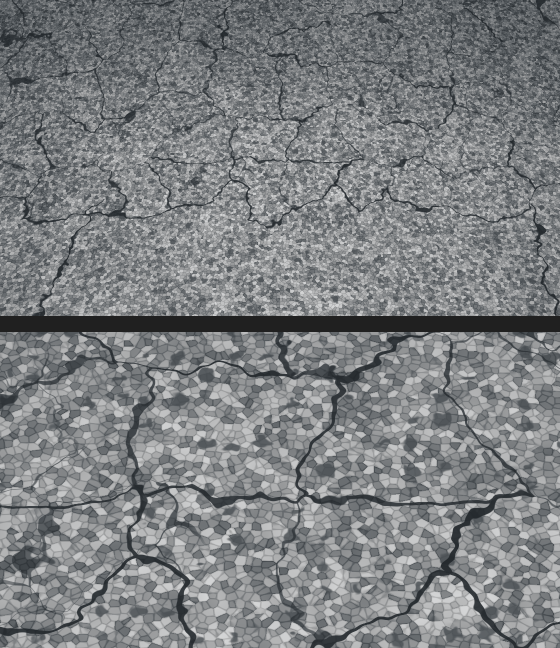
Top, the full canvas; bottom, a detail of the centre.
Give the GLSL for this texture, as a Shadertoy shader.

```glsl
// Cracked asphalt seen at a slant: Voronoi stone chips set in dark binder,
// broken into plates by a warped Voronoi crack net that stops at a ragged
// front; below it the road is whole but for two long cracks.

#define PLATE_FREQ 5.0      // plates per canvas height
#define GRAIN_FREQ 21.0     // stone chips per plate width
#define PEBBLE_FREQ 6.0     // dark pebble grid per plate width
#define CRACK_WIDTH 0.024   // half width, in plate units
#define INTACT_ROW 1.5      // plate rows below this stay whole
#define BASE_TONE 0.60
#define GRAIN_CONTRAST 0.36
#define BINDER_DEPTH 0.13
#define CRACK_TONE 0.15
#define PEBBLE_TONE 0.31

vec2 hash22(vec2 p) {
    vec3 a = fract(p.xyx * vec3(0.1031, 0.1030, 0.0973));
    a += dot(a, a.yzx + 33.33);
    return fract((a.xx + a.yz) * a.zy);
}

float noise(vec2 p) {
    vec2 i = floor(p), f = fract(p);
    f = f * f * (3.0 - 2.0 * f);
    float low = mix(hash22(i).x, hash22(i + vec2(1, 0)).x, f.x);
    float high = mix(hash22(i + vec2(0, 1)).x, hash22(i + vec2(1, 1)).x, f.x);
    return mix(low, high, f.y);
}

vec2 noise2(vec2 p) {
    return vec2(noise(p), noise(p + 51.7)) - 0.5;
}

// Canvas to road plane: rows and columns tighten toward the far top edge.
vec2 roadPlane(vec2 p, float aspect) {
    float x = (p.x - 0.5 * aspect) * (0.85 + 0.4 * p.y);
    float y = p.y * (1.0 + 0.35 * p.y);
    return PLATE_FREQ * vec2(x, y) + vec2(20.0, 0.15);
}

vec2 plateSite(vec2 id) {
    return id + 0.5 + 0.8 * (hash22(id + 3.0) - 0.5);
}

// Crack coverage along Voronoi borders; each border has its own strength.
float crackNet(vec2 q, float width, float blur, float intactRow, out vec2 plate) {
    vec2 cell = floor(q), toNear = vec2(8.0);
    plate = cell;
    for (int j = -1; j <= 1; j++)
    for (int i = -1; i <= 1; i++) {
        vec2 id = cell + vec2(i, j), r = plateSite(id) - q;
        if (dot(r, r) < dot(toNear, toNear)) { toNear = r; plate = id; }
    }
    float cover = 0.0;
    for (int j = -2; j <= 2; j++)
    for (int i = -2; i <= 2; i++) {
        vec2 id = plate + vec2(i, j);
        bool wholeA = plate.y < intactRow, wholeB = id.y < intactRow;
        if ((i == 0 && j == 0) || (wholeA && wholeB)) continue;
        vec2 r = plateSite(id) - q;
        float d = dot(0.5 * (toNear + r), normalize(r - toNear));
        float strength = wholeA != wholeB ? 0.9 : hash22(plate + id + 9.0).x;
        float w = width * mix(0.3, 1.0, strength);
        float c = 1.0 - smoothstep(w - blur, w + blur, d);
        cover = max(cover, c * mix(0.6, 1.0, strength));
    }
    return cover;
}

float segmentDistance(vec2 p, vec2 a, vec2 b) {
    vec2 ab = b - a;
    return length(p - a - ab * clamp(dot(p - a, ab) / dot(ab, ab), 0.0, 1.0));
}

// Chips with random tones, darkened in the gaps between them.
float stoneChips(vec2 q) {
    vec2 cell = floor(q), nearId = cell;
    float d1 = 8.0, d2 = 8.0;
    for (int j = -1; j <= 1; j++)
    for (int i = -1; i <= 1; i++) {
        vec2 id = cell + vec2(i, j);
        float d = length(id + hash22(id) - q);
        if (d < d1) { d2 = d1; d1 = d; nearId = id; }
        else d2 = min(d2, d);
    }
    float chip = hash22(nearId + 77.0).y - 0.5;
    float gap = 1.0 - smoothstep(0.02, 0.28, d2 - d1);
    return GRAIN_CONTRAST * chip - BINDER_DEPTH * gap;
}

float darkPebbles(vec2 q) {
    q += 0.35 * noise2(q * 4.0);
    vec2 id = floor(q), h = hash22(id + 31.0);
    float radius = mix(0.12, 0.27, h.y) * step(h.x, 0.27);
    float d = length(fract(q) - 0.35 - 0.3 * hash22(id + 63.0));
    return (1.0 - smoothstep(radius - 0.06, radius + 0.06, d)) * step(0.01, radius);
}

vec3 asphalt(vec2 p, float aspect) {
    vec2 road = roadPlane(p, aspect);
    float blur = 0.6 * PLATE_FREQ / iResolution.y;

    // Plates, hairline cracks and the two long cracks share one jagged warp.
    vec2 jag = 0.16 * noise2(road * 5.0) + 0.06 * noise2(road * 16.0);
    vec2 warped = road + 0.5 * noise2(road * 1.3) + jag;
    float swell = noise(road * 3.5 + 8.0);
    float width = CRACK_WIDTH * (0.35 + 0.9 * swell + 3.0 * smoothstep(0.76, 0.95, swell));
    vec2 plate, shard;
    float crack = crackNet(warped, width, blur, INTACT_ROW, plate);
    float hairline = crackNet(warped * 1.6 + 7.0, width * 0.7, blur * 1.6, -99.0, shard);
    float broken = step(INTACT_ROW, plate.y);
    crack = max(crack, 0.75 * hairline * broken * smoothstep(0.48, 0.6, noise(road * 1.1 + 40.0)));
    vec2 bent = p + 0.25 * jag;
    float tail = min(segmentDistance(bent, vec2(0.09, -0.05), vec2(0.31, 0.37)),
                     segmentDistance(bent, vec2(aspect - 0.01, -0.05), vec2(aspect - 0.08, 0.35)));
    tail *= PLATE_FREQ;
    crack = max(crack, 1.0 - smoothstep(width - blur, width + blur, tail));

    // Surface tone: chips, broad stains, plate shifts, light falloff.
    float tone = BASE_TONE + stoneChips(road * GRAIN_FREQ);
    tone += 0.07 * (noise(road * 2.2) - 0.5) + 0.06 * (noise(road * 9.0) - 0.5);
    tone += 0.04 * broken * (hash22(plate + 5.0).x - 0.5);
    tone = mix(tone, PEBBLE_TONE, 0.85 * darkPebbles(road * PEBBLE_FREQ));
    float side = 2.0 * p.x / aspect - 1.0;
    tone *= mix(1.04, 0.76, smoothstep(0.45, 1.0, p.y)) * (1.0 - 0.13 * side * side);
    tone = mix(tone, CRACK_TONE, 0.92 * crack);

    // Shadows lean blue, bright chips are neutral.
    float cool = mix(0.02, 0.004, smoothstep(0.3, 0.7, tone));
    return tone + cool * vec3(-1.0, 0.0, 0.8);
}

void mainImage(out vec4 fragColor, in vec2 fragCoord) {
    float aspect = iResolution.x / iResolution.y;
    vec3 color = vec3(0.0);
    for (int k = 0; k < 4; k++) {
        vec2 offset = vec2(k & 1, k >> 1) * 0.5 - 0.25;
        color += 0.25 * asphalt((fragCoord + offset) / iResolution.y, aspect);
    }
    fragColor = vec4(clamp(color, 0.0, 1.0), 1.0);
}
```
